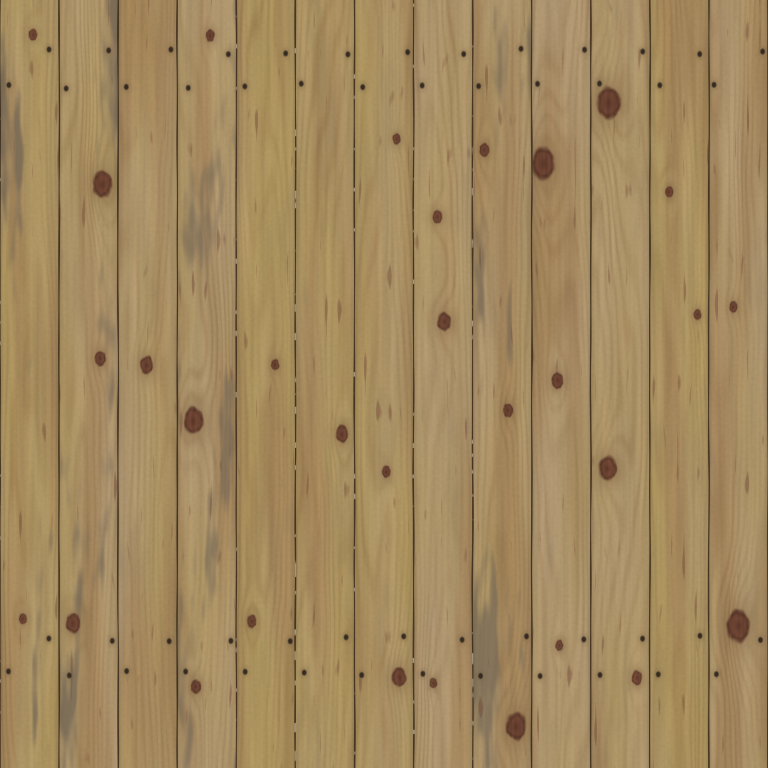
Give the GLSL for this texture, as a WebGL 1 fragment shader.

```glsl
precision highp float;
// Thirteen upright pine boards with grain, knots, grey stains, nails and dark joints.
uniform vec2 u_resolution;

const float BOARDS = 13.0;
const int KNOT_SLOTS = 3;
const float KNOT_CHANCE = 0.72;
const float KNOT_MIN = 0.0045;
const float KNOT_MAX = 0.0145;
const float RING_FREQ = 125.0;
const float RING_DEPTH = 0.055;
const float NAIL_RADIUS = 0.0029;
const float JOINT_HALF_WIDTH = 0.0009;
const vec3 YELLOW = vec3(0.665, 0.570, 0.365);
const vec3 PALE = vec3(0.675, 0.580, 0.435);
const vec3 TAN = vec3(0.610, 0.485, 0.330);
const vec3 GREY = vec3(0.430, 0.385, 0.325);
const vec3 KNOT_RED = vec3(0.410, 0.245, 0.185);
const vec3 KNOT_RIM = vec3(0.270, 0.160, 0.120);
const vec3 NAIL = vec3(0.170, 0.135, 0.110);
const vec3 JOINT = vec3(0.220, 0.160, 0.100);
const vec3 CHIP = vec3(0.800, 0.750, 0.640);

float hash(vec2 p) {
  vec3 q = fract(p.xyx * 0.1031);
  q += dot(q, q.yzx + 33.33);
  return fract((q.x + q.y) * q.z);
}

float cornerSlope(vec2 cell, vec2 offset) {
  float angle = 6.2832 * hash(cell);
  return dot(vec2(cos(angle), sin(angle)), offset);
}

// Gradient noise, roughly -1 to 1
float noise(vec2 p) {
  vec2 i = floor(p), f = fract(p);
  vec2 w = f * f * f * (f * (f * 6.0 - 15.0) + 10.0);
  vec2 e = vec2(1.0, 0.0);
  float low = mix(cornerSlope(i, f), cornerSlope(i + e.xy, f - e.xy), w.x);
  float high = mix(cornerSlope(i + e.yx, f - e.yx), cornerSlope(i + e.xx, f - e.xx), w.x);
  return 1.5 * mix(low, high, w.y);
}

float disc(float d, float radius, float blur) {
  return 1.0 - smoothstep(radius - blur, radius + blur, d);
}

void main() {
  vec2 uv = gl_FragCoord.xy / u_resolution;
  float pixel = 1.0 / min(u_resolution.x, u_resolution.y);
  float board = floor(uv.x * BOARDS);
  vec2 p = vec2((fract(uv.x * BOARDS) - 0.5) / BOARDS, uv.y);
  vec2 g = p + vec2(board * 3.17 + 5.0, board * 7.31 + 2.0);

  // Knots: colour masks and the swelling they give the grain
  float bulge = 0.0, halo = 0.0, core = 0.0, rim = 0.0;
  for (int i = 0; i < KNOT_SLOTS; i++) {
    vec2 seed = vec2(board + 3.0, float(i) * 11.0 + 5.0);
    float present = step(hash(seed), KNOT_CHANCE);
    float size = hash(seed + 41.3);
    float radius = mix(KNOT_MIN, KNOT_MAX, size * size);
    vec2 center = vec2((hash(seed + 17.7) - 0.5) * 0.72 / BOARDS,
                       (float(i) + 0.12 + 0.76 * hash(seed + 73.1)) / float(KNOT_SLOTS));
    vec2 q = (p - center) / (radius * vec2(1.0, 1.4));
    float d = length(q) + 0.13 * noise(q * 1.4 + seed);
    float blur = 0.12 + pixel / radius;
    vec2 spread = q / vec2(2.2, 3.6);
    bulge += present * radius * 1.7 * exp(-dot(spread, spread));
    halo += present * exp(-0.55 * dot(q, q) / vec2(1.6).x);
    core = max(core, present * disc(d, 1.0, blur));
    rim = max(rim, present * exp(-pow((d - 0.9) / 0.17, 2.0)) * (0.65 + 0.35 * noise(q * 3.0 + seed)));
    rim = max(rim, present * 0.6 * exp(-9.0 * d * d));
  }

  // Board tone and broad discolouration
  float tone = hash(vec2(board, 91.0));
  float blotch = noise(g * vec2(18.0, 3.5));
  vec3 color = mix(YELLOW, PALE, clamp(tone + 0.55 * blotch, 0.0, 1.0));
  float warmth = noise(g * vec2(26.0, 2.2) + 31.0);
  color = mix(color, TAN, 0.65 * smoothstep(0.0, 0.8, warmth + 0.3 * hash(vec2(board, 57.0))));

  // Growth rings and fibres
  float ringPos = 0.6 * p.x + 0.026 * noise(g * vec2(21.0, 1.7)) + 0.003 * noise(g * vec2(50.0, 9.0)) + bulge;
  float ring = 0.5 + 0.5 * sin(6.2832 * RING_FREQ * ringPos);
  float ringStrength = 0.55 + 0.45 * noise(g * vec2(22.0, 3.0) + 63.0);
  float fibre = noise(g * vec2(230.0, 7.0));
  float streak = noise(g * vec2(85.0, 3.0) + 19.0);
  color *= 1.02 - RING_DEPTH * vec3(0.8, 1.1, 1.45) * ring * ring * ringStrength * 1.6;
  color *= 1.0 + 0.035 * fibre + 0.045 * streak + 0.018 * noise(uv * 230.0);

  // Grey weather stains and short resin flecks
  float stained = smoothstep(0.35, 0.95, hash(vec2(board, 23.0)));
  float stain = noise(g * vec2(22.0, 4.0) + 87.0) + 0.4 * streak + 0.35 * noise(g * vec2(110.0, 22.0));
  color = mix(color, GREY, (0.12 + 0.6 * stained) * smoothstep(0.2, 0.85, stain));
  float fleck = smoothstep(0.6, 0.85, noise(g * vec2(125.0, 17.0) + 11.0));
  color = mix(color, KNOT_RED, 0.4 * fleck);

  color = mix(color, TAN * 0.88, 0.65 * min(halo, 1.0));
  color = mix(color, KNOT_RED * (1.0 + 0.12 * fibre), 0.92 * core);
  color = mix(color, KNOT_RIM, 0.7 * clamp(rim, 0.0, 1.0));

  // Two staggered nails at each end of a board
  for (int i = 0; i < 4; i++) {
    float side = mod(float(i), 2.0), end = floor(float(i) * 0.5);
    vec2 jitter = vec2(hash(vec2(board, float(i) + 7.0)), hash(vec2(board, float(i) + 29.0))) - 0.5;
    vec2 nail = vec2((side - 0.5) * 0.73 / BOARDS, mix(0.146, 0.91, end) + (side - 0.5) * 0.045);
    float d = length((p - nail - jitter * 0.008) * vec2(1.0, 0.8));
    color = mix(color, TAN * 0.75, 0.4 * exp(-d * d / 0.00003));
    color = mix(color, NAIL, 0.9 * disc(d, NAIL_RADIUS, 0.0007 + 0.5 * pixel));
  }

  // Joints: uneven dark gaps, with pale chips on a few
  float joint = floor(uv.x * BOARDS + 0.5);
  float gap = abs(uv.x - joint / BOARDS + 0.0007 * noise(vec2(joint * 5.3, uv.y * 9.0)));
  float width = JOINT_HALF_WIDTH * (1.0 + 0.4 * noise(vec2(joint * 9.1, uv.y * 14.0)));
  color *= 1.0 - 0.13 * exp(-gap / 0.003);
  color = mix(color, JOINT, 0.85 * disc(gap, width, 0.6 * pixel));
  float chip = step(0.75, hash(vec2(joint, 37.0))) * smoothstep(0.35, 0.6, noise(vec2(joint * 3.7, uv.y * 75.0)));
  color = mix(color, CHIP, 0.7 * chip * disc(gap, width, 0.6 * pixel));

  gl_FragColor = vec4(color, 1.0);
}
```
